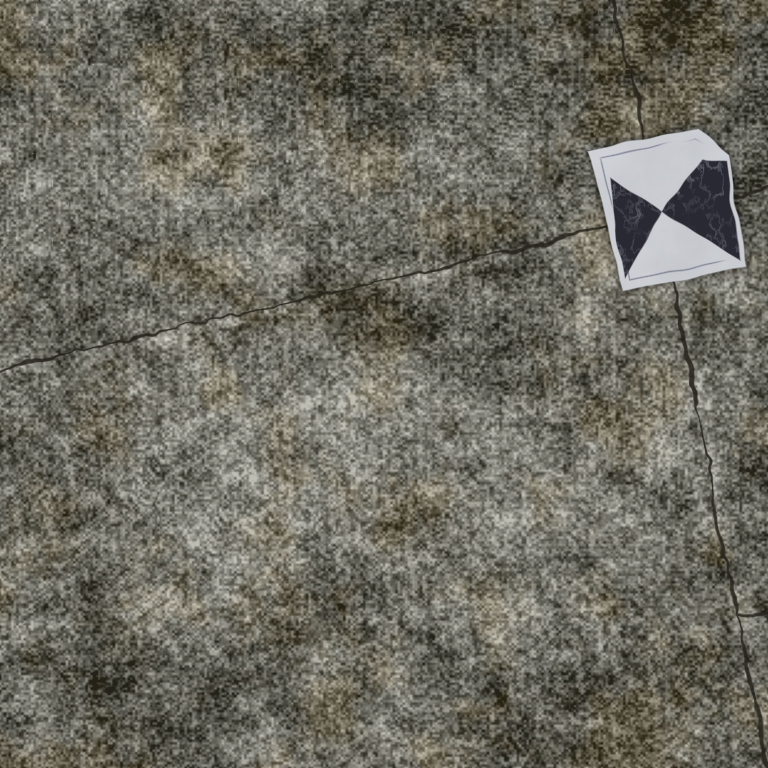
A Shadertoy shader for this texture:

```glsl
float hash(vec2 p) {
    return fract(sin(dot(p, vec2(127.1, 311.7))) * 43758.5453);
}

float noise(vec2 p) {
    vec2 i = floor(p), f = fract(p);
    f = f * f * (3.0 - 2.0 * f);
    return mix(mix(hash(i), hash(i + vec2(1, 0)), f.x),
               mix(hash(i + vec2(0, 1)), hash(i + vec2(1, 1)), f.x), f.y);
}

float fbm(vec2 p) {
    float sum = 0.0, amp = 0.5;
    for (int i = 0; i < 5; i++) {
        sum += amp * noise(p);
        p = mat2(1.6, 1.2, -1.2, 1.6) * p + 7.3;
        amp *= 0.55;
    }
    return sum / 1.06;
}

// Signed distance to the line a-b, positive on its left
float edge(vec2 p, vec2 a, vec2 b) {
    vec2 d = normalize(b - a);
    return dot(p - a, vec2(-d.y, d.x));
}

// Convex quad with clockwise corners
float quad(vec2 p, vec2 a, vec2 b, vec2 c, vec2 d) {
    return max(max(edge(p, a, b), edge(p, b, c)), max(edge(p, c, d), edge(p, d, a)));
}

float blob(vec2 p, vec2 center, vec2 size) {
    vec2 q = (p - center) / size;
    return exp(-dot(q, q));
}

float line(float d, float width, float px) {
    return 1.0 - smoothstep(width - px, width + px, abs(d));
}

vec3 concrete(vec2 p, float rowJoint, float columnJoint) {
    vec2 along = vec2(p.x + 0.235 * p.y, p.y - 0.235 * p.x);
    float mottling = fbm(p * 9.0 + 3.0);
    float blotches = fbm(p * 34.0);
    float streaks = fbm(along * vec2(5.0, 24.0) + 11.0);

    // Broad weathering
    float tone = 0.415 + 0.30 * (mottling - 0.5) + 0.36 * (blotches - 0.5) + 0.16 * (streaks - 0.5);
    tone += 0.08 * blob(p, vec2(0.36, 0.40), vec2(0.20, 0.16));
    tone += 0.05 * blob(p, vec2(0.08, 0.22), vec2(0.18, 0.14));
    tone += 0.05 * blob(p, vec2(0.30, 0.74), vec2(0.30, 0.07));
    tone -= 0.09 * blob(p, vec2(0.48, 0.94), vec2(0.40, 0.12));
    tone -= 0.05 * smoothstep(0.0, 0.03, columnJoint);

    // Damp, brownish stains
    float stain = blob(along, vec2(0.55, 0.505), vec2(0.20, 0.025));
    stain += 0.7 * blob(along, vec2(0.15, 0.43), vec2(0.18, 0.014));
    stain += 0.8 * blob(p, vec2(0.14, 0.12), vec2(0.05, 0.10));
    stain += 0.9 * blob(p, vec2(0.53, 0.32), vec2(0.06, 0.035));
    stain += 0.8 * blob(p, vec2(0.59, 0.42), vec2(0.018, 0.05));
    stain += 0.5 * blob(p, vec2(0.80, 0.48), vec2(0.04, 0.08));
    stain += 0.5 * blob(along, vec2(0.75, -0.09), vec2(0.30, 0.025));
    stain *= smoothstep(0.34, 0.60, fbm(p * 24.0 + 40.0));
    tone -= 0.14 * stain;

    // Sand grain and scattered pale grit
    tone += 0.34 * (noise(p * 310.0) - 0.5) + 0.24 * (noise(p * 170.0 + 9.0) - 0.5);
    float grit = smoothstep(0.86, 0.97, noise(p * 190.0 + 60.0));
    tone += 0.13 * grit * smoothstep(-0.02, 0.15, rowJoint);

    // Warm and cool tints
    float warmth = smoothstep(0.45, 0.70, fbm(p * 14.0 + 21.0)) + 0.7 * stain;
    vec3 tint = mix(vec3(0.008, 0.004, -0.030), vec3(0.024, 0.002, -0.065), min(warmth, 1.0));
    return clamp(tone, 0.13, 0.74) + tint;
}

void mainImage(out vec4 fragColor, in vec2 fragCoord) {
    vec2 p = fragCoord / iResolution.xy;
    float px = 1.0 / iResolution.y;

    // Slab joints with ragged edges
    float wobble = 0.014 * (fbm(p * 16.0) - 0.5) + 0.006 * (noise(p * 90.0) - 0.5);
    float rowJoint = p.y - 0.518 - 0.235 * p.x + wobble;
    float columnJoint = p.x - 1.0 + 0.2 * p.y + wobble;
    vec3 color = concrete(p, rowJoint, columnJoint);

    float rim = exp(-pow((rowJoint + 0.008) / 0.007, 2.0));
    rim = max(rim, exp(-pow((columnJoint - 0.007) / 0.008, 2.0)));
    color += 0.10 * rim * smoothstep(0.3, 0.6, noise(p * 28.0));

    float gap = 0.0006 + 0.0028 * noise(p * 22.0 + 5.0);
    float crack = max(line(rowJoint, gap, px), line(columnJoint, gap * 1.2, px));
    float hairline = line(p.x - 0.205 + 1.5 * wobble, 0.0014, px)
        * smoothstep(0.25, 0.30, p.y) * (1.0 - smoothstep(0.53, 0.56, p.y));
    float sideCrack = line(p.y - 0.20 + wobble, 0.002, px) * smoothstep(-0.002, 0.002, columnJoint);
    crack = max(crack, max(0.5 * hairline * noise(p * 35.0), sideCrack));
    color = mix(color, vec3(0.14, 0.13, 0.10), 0.85 * crack);

    // Crumpled paper sheet
    vec2 q = p + 0.005 * (vec2(noise(p * 38.0), noise(p * 38.0 + 17.0)) - 0.5);
    float sheet = quad(q, vec2(0.766, 0.805), vec2(0.942, 0.838), vec2(0.971, 0.651), vec2(0.810, 0.622));
    sheet = max(sheet, edge(q, vec2(0.908, 0.832), vec2(0.948, 0.798)));
    color *= 1.0 - 0.35 * exp(-max(sheet, 0.0) / 0.005);

    vec3 paper = vec3(0.79, 0.80, 0.82) + 0.07 * (fbm(p * 20.0) - 0.5);
    float border = line(sheet + 0.012, 0.0007, px) * smoothstep(0.35, 0.6, noise(p * 25.0));
    paper = mix(paper, vec3(0.35, 0.37, 0.46), 0.7 * border);

    // Dark printed wedges with glossy creases
    float wedges = min(
        quad(q, vec2(0.794, 0.770), vec2(0.863, 0.724), vec2(0.813, 0.638), vec2(0.800, 0.700)),
        quad(q, vec2(0.863, 0.724), vec2(0.915, 0.794), vec2(0.945, 0.790), vec2(0.964, 0.659)));
    float crease = 1.0 - abs(2.0 * fbm(p * vec2(55.0, 38.0)) - 1.0);
    vec3 ink = vec3(0.16, 0.16, 0.20) + 0.20 * smoothstep(0.86, 1.0, crease) * noise(p * 60.0);
    paper = mix(paper, ink, 1.0 - smoothstep(-px, px, wedges));
    color = mix(color, paper, 1.0 - smoothstep(-px, px, sheet));

    fragColor = vec4(color, 1.0);
}
```
